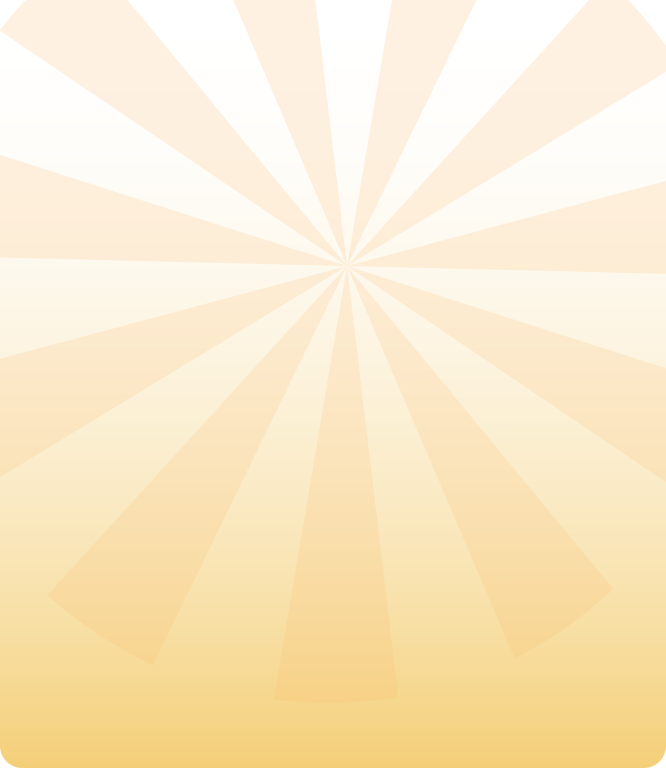
Reproduce this background procedurally as a WebGL 2 fragment shader.

```glsl
#version 300 es
precision highp float;

uniform vec2 u_resolution;
out vec4 outColor;

// Lengths are in units of the canvas height, origin at the lower left
const float TAU = 6.2831853;
const vec3 PAPER = vec3(1.0);
const vec3 GOLD = vec3(0.957, 0.812, 0.471);
const vec3 RAY_COLOR = vec3(0.985, 0.67, 0.32);
const float FADE_POWER = 1.9;
const float RAY_ALPHA_TOP = 0.17;
const float RAY_ALPHA_BOTTOM = 0.12;
const vec2 BURST_CENTER = vec2(0.4518, 0.6536);
const float RAY_COUNT = 11.0;
const float RAY_TILT = 0.1183;
const vec2 DISC_CENTER = vec2(0.4258, 0.6263);
const float DISC_RADIUS = 0.5417;
const float CORNER_RADIUS = 0.029;

// Coverage of a shape from its signed distance, negative inside
float coverage(float dist, float pixel) {
    return clamp(0.5 - dist / pixel, 0.0, 1.0);
}

// Signed distance to the nearest ray of an evenly spaced burst
float rayDistance(vec2 p) {
    float period = TAU / RAY_COUNT;
    float turn = (atan(p.y, p.x) - RAY_TILT) / period;
    float fromAxis = abs(fract(turn + 0.5) - 0.5) * period;
    return length(p) * sin(fromAxis - 0.25 * period);
}

// Signed distance to a panel with only its lower corners rounded
float panelDistance(vec2 p, float width) {
    float halfWidth = 0.5 * width;
    vec2 q = vec2(abs(p.x - halfWidth) - halfWidth, -p.y) + CORNER_RADIUS;
    return length(max(q, 0.0)) + min(max(q.x, q.y), 0.0) - CORNER_RADIUS;
}

void main() {
    float pixel = 1.0 / u_resolution.y;
    vec2 p = gl_FragCoord.xy * pixel;

    // Gold rising softly into white
    vec3 color = mix(PAPER, GOLD, pow(max(1.0 - p.y, 0.0), FADE_POWER));

    // Tinted rays, clipped by a slightly offset disc
    float rays = coverage(rayDistance(p - BURST_CENTER), pixel);
    float disc = coverage(length(p - DISC_CENTER) - DISC_RADIUS, pixel);
    float alpha = mix(RAY_ALPHA_BOTTOM, RAY_ALPHA_TOP, p.y);
    color = mix(color, RAY_COLOR, rays * disc * alpha);

    // Rounded lower corners
    float panel = coverage(panelDistance(p, u_resolution.x * pixel), pixel);
    outColor = vec4(mix(PAPER, color, panel), 1.0);
}
```
